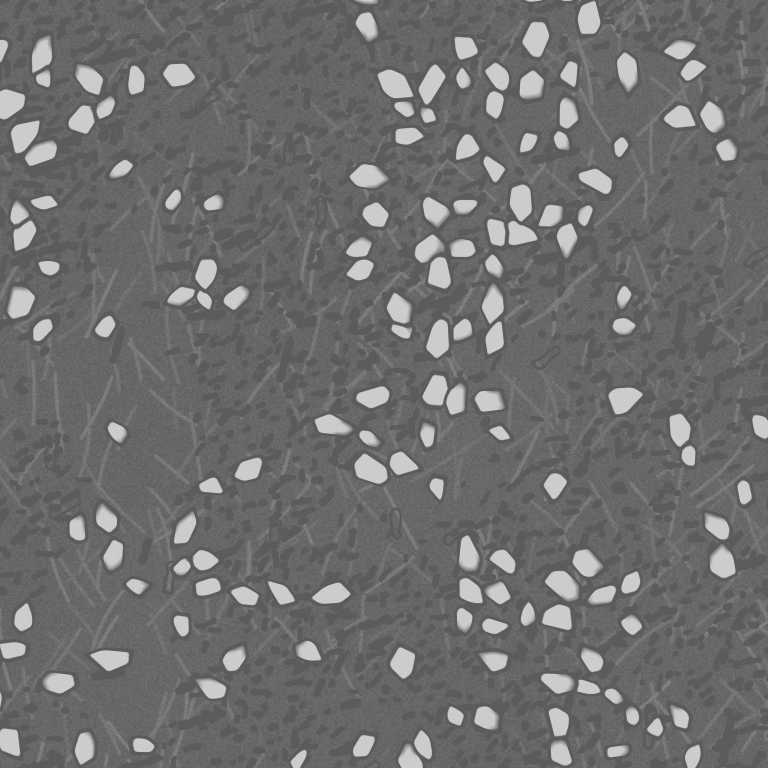
This texture is drawn by a Shadertoy shader. Its source:

```glsl
// Pale angular pebbles scattered over grey ground with faint grass blades and dark flecks.

vec3 hash3(vec2 p) {
    vec3 q = fract((p.xyx + 17.0) * vec3(0.1031, 0.1030, 0.0973));
    q += dot(q, q.yxz + 33.33);
    return fract((q.xxy + q.yzz) * q.zyx);
}

float noise(vec2 p) {
    vec2 i = floor(p), f = fract(p);
    f = f * f * (3.0 - 2.0 * f);
    return mix(mix(hash3(i).x, hash3(i + vec2(1, 0)).x, f.x),
               mix(hash3(i + vec2(0, 1)).x, hash3(i + vec2(1, 1)).x, f.x), f.y);
}

vec2 direction(float a) { return vec2(cos(a), sin(a)); }

// Coordinates of p along and across a direction
vec2 alongAcross(vec2 p, float a) {
    vec2 d = direction(a);
    return vec2(dot(p, d), dot(p, vec2(-d.y, d.x)));
}

float smoothMax(float a, float b, float k) {
    float h = max(k - abs(a - b), 0.0) / k;
    return max(a, b) + h * h * k * 0.25;
}

float capsule(vec2 p, float halfLength, float radius) {
    return length(vec2(max(abs(p.x) - halfLength, 0.0), p.y)) - radius;
}

// Rounded polygon cut by six uneven half planes
float pebble(vec2 p, vec2 seed, float size) {
    float d = -1.0;
    for (int i = 0; i < 6; i++) {
        vec3 h = hash3(seed + float(i) * 7.3);
        float side = dot(p, direction((float(i) + 0.7 * h.x) * 1.047));
        d = smoothMax(d, side - size * (0.7 + 0.5 * h.y), 0.004);
    }
    return d;
}

// Soft light blades, mostly upright
float grass(vec2 uv) {
    float light = 0.0;
    vec2 home = floor(uv * 9.0);
    for (int k = 0; k < 45; k++) {
        vec2 cell = home + vec2(k % 3 - 1, (k / 3) % 3 - 1);
        vec2 seed = cell + float(k / 9) * 41.7;
        vec3 h = hash3(seed), g = hash3(seed + 191.3);
        vec2 p = alongAcross(uv - (cell + h.xy) / 9.0, 1.5 + (h.z - 0.5) * 2.0);
        p.y += (g.x - 0.5) * 6.0 * p.x * p.x;
        float d = capsule(p, 0.022 + 0.03 * g.y, 0.0);
        float density = smoothstep(0.15, 0.55, noise(cell * 0.6 + 7.0));
        light = max(light, (1.0 - smoothstep(0.0008, 0.0038, d)) * (0.35 + 0.65 * g.z) * density);
    }
    return light;
}

// Small dark flecks in one grid layer
float flecks(vec2 uv, float layer) {
    float nearest = 1.0;
    vec2 home = floor(uv * 36.0);
    for (int k = 0; k < 9; k++) {
        vec2 cell = home + vec2(k % 3 - 1, k / 3 - 1);
        vec3 h = hash3(cell + layer * 83.1), g = hash3(cell + layer * 83.1 + 307.0);
        float density = smoothstep(0.12, 0.65, noise(cell / 6.0 + 31.0));
        if (h.z > density) continue;
        float angle = (g.x < 0.7 ? 0.4 : 1.25) + (g.y - 0.5) * 1.0;
        vec2 p = alongAcross(uv - (cell + h.xy) / 36.0, angle);
        nearest = min(nearest, capsule(p, 0.001 + 0.009 * g.z * g.z, 0.0033 + 0.0017 * fract(g.x * 9.0)));
    }
    return nearest;
}

// Longer dark strokes, some of them hollow
float strokes(vec2 uv) {
    float nearest = 1.0;
    vec2 home = floor(uv * 12.0);
    for (int k = 0; k < 9; k++) {
        vec2 cell = home + vec2(k % 3 - 1, k / 3 - 1);
        vec3 h = hash3(cell + 511.0), g = hash3(cell + 613.0);
        if (h.z > 0.38) continue;
        float angle = g.x < 0.65 ? 0.1 + 0.7 * g.y : 1.1 + 0.5 * g.y;
        vec2 p = alongAcross(uv - (cell + h.xy) / 12.0, angle);
        float d = capsule(p, 0.01 + 0.018 * g.z, 0.0055);
        nearest = min(nearest, g.y > 0.6 ? abs(d) - 0.0018 : d);
    }
    return nearest;
}

void mainImage(out vec4 fragColor, in vec2 fragCoord) {
    vec2 uv = fragCoord / iResolution.y;
    float px = 0.8 / iResolution.y;

    // Ground with fine grain and grass
    float grain = hash3(floor(uv * 512.0)).y - 0.5;
    float tone = 0.405 + 0.012 * (noise(uv * 5.0) - 0.5) + 0.045 * grain;
    tone += 0.088 * grass(uv);

    // Dark flecks with wobbly outlines
    vec2 wobble = uv + 0.004 * (vec2(noise(uv * 110.0), noise(uv * 110.0 + 50.0)) - 0.5);
    float dark = min(min(flecks(wobble, 1.0), flecks(wobble, 2.0)), strokes(wobble));

    // Two nearest pebbles, so that neighbours keep a gap
    float first = 1.0, second = 1.0, shade = 0.0;
    vec2 home = floor(uv * 24.0);
    for (int k = 0; k < 9; k++) {
        vec2 cell = home + vec2(k % 3 - 1, k / 3 - 1);
        vec3 h = hash3(cell + 701.0), g = hash3(cell + 809.0);
        float chance = 0.07 + 0.55 * smoothstep(0.5, 0.75, noise(cell * 0.34 + 3.0));
        if (h.z > chance) continue;
        vec2 local = uv - (cell + 0.5 + (h.xy - 0.5) * 0.6) / 24.0;
        vec2 p = alongAcross(local, g.x * 3.1416) * vec2(0.82, 1.22);
        float d = pebble(p, cell * 3.1, 0.0105 + 0.008 * g.y);
        if (d < first) {
            second = first;
            first = d;
            shade = step(0.5, g.z) * smoothstep(0.0, 0.012, dot(local, direction(g.z * 9.0)));
        } else second = min(second, d);
    }
    float stone = max(first, (first - second) * 0.5 + 0.0022);

    // Dark rim, then the pale face with a shaded side
    dark = min(dark, first - 0.003 - 0.003 * noise(uv * 45.0));
    tone = mix(tone, 0.358 + 0.006 * grain, 1.0 - smoothstep(-px, px, dark));
    float face = 0.8 + 0.01 * grain - 0.28 * shade * smoothstep(-0.006, 0.0, stone);
    tone = mix(tone, face, 1.0 - smoothstep(-px, px, stone));

    fragColor = vec4(vec3(tone), 1.0);
}
```
